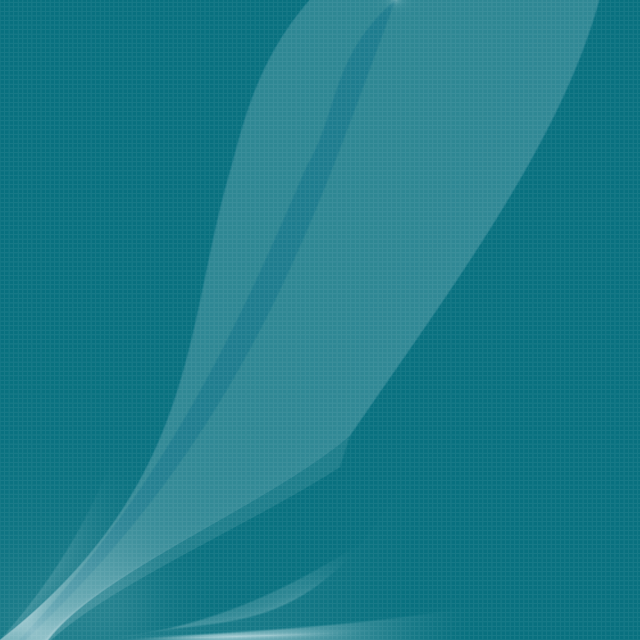
Reproduce this background procedurally as a three.js fragment shader.

```glsl
// Pale translucent plumes fan out of the lower left corner over a teal field.
// Each plume lies between two cubic edge curves; glows and wisps brighten the
// root, and a fine woven grid covers the whole canvas.
#define FIELD_COLOR vec3(0.030, 0.440, 0.498)
#define LIGHT_COLOR vec3(0.93, 0.97, 0.98)
#define STRIP_COLOR vec3(0.115, 0.485, 0.555)
#define GRID_CELLS 140.5
#define GRID_STRENGTH 0.065
#define PLUME_STRENGTH 0.165
#define EDGE_SOFTNESS 0.0025
#define ROOT vec2(0.05, 0.015)

varying vec2 vUv;

// Cubic through four values spaced evenly from lo to hi
float curve(float s, float lo, float hi, vec4 v) {
  float t = (s - lo) / (hi - lo);
  float a = 3.0 * t - 1.0;
  float b = 3.0 * t - 2.0;
  float c = t - 1.0;
  return dot(v, vec4(-0.5 * a * b * c, 4.5 * t * b * c,
                     -4.5 * t * a * c, 0.5 * t * a * b));
}

// Soft mask that is one where s exceeds the edge
float above(float s, float edge) {
  return smoothstep(-EDGE_SOFTNESS, EDGE_SOFTNESS, s - edge);
}

float between(float s, float lo, float hi) {
  return above(s, lo) * (1.0 - above(s, hi));
}

void addLight(inout vec3 color, float amount) {
  color = mix(color, LIGHT_COLOR, clamp(amount, 0.0, 1.0));
}

float wovenGrid(vec2 p) {
  vec2 thread = smoothstep(0.28, 0.46, abs(fract(p * GRID_CELLS) - 0.5));
  return max(thread.x, thread.y);
}

void main() {
  vec2 p = vUv;
  float x = p.x;
  float y = p.y;
  vec3 color = FIELD_COLOR;

  // Plume edges as x over height
  float outerLeft = y < 0.74
    ? curve(y, 0.0, 0.74, vec4(0.0, 0.217, 0.305, 0.362))
    : curve(y, 0.74, 1.0, vec4(0.362, 0.387, 0.424, 0.484));
  float stripLeft = y < 0.74
    ? curve(y, 0.0, 0.74, vec4(0.03, 0.226, 0.367, 0.479))
    : curve(y, 0.74, 1.0, vec4(0.479, 0.515, 0.548, 0.618));
  float bodyLeft = curve(y, 0.0, 1.0, vec4(0.04, 0.319, 0.491, 0.618));
  float bodyRight = y < 0.32
    ? curve(y, 0.0, 0.32, vec4(0.075, 0.206, 0.388, 0.547))
    : curve(y, 0.32, 1.0, vec4(0.547, 0.703, 0.842, 0.936));
  float foldRight = y < 0.27
    ? curve(y, 0.0, 0.27, vec4(0.08, 0.21, 0.374, 0.531))
    : 0.531 + 0.32 * (y - 0.27);

  // Dark strip, left band, wide body and the fold beneath it
  float rootDistance = length(p - ROOT);
  float rootGlow = exp(-rootDistance / 0.11);
  float band = between(x, outerLeft, stripLeft);
  float body = between(x, bodyLeft, bodyRight);
  float fan = between(x, outerLeft, bodyRight);
  float fold = between(x, bodyRight - 0.004, foldRight) * (1.0 - above(y, 0.32));
  color = mix(color, STRIP_COLOR, fan);
  addLight(color, 0.09 * fold);
  float plume = max(band, body);
  float rim = body * exp(-max(bodyRight - x, 0.0) / 0.05);
  color = mix(color, mix(FIELD_COLOR, LIGHT_COLOR, PLUME_STRENGTH), plume);
  addLight(color, 0.018 * rim);

  // Glow gathered at the root, strongest within the plumes
  addLight(color, rootGlow * (0.12 + 0.40 * fan + 0.12 * fold));
  float rays = exp(-abs(x - outerLeft) / 0.012) * band
             + exp(-abs(x - bodyRight) / 0.012) * body;
  addLight(color, 0.35 * rays * exp(-rootDistance / 0.07));
  float haze = exp(-dot((p - vec2(0.17, 0.06)) / vec2(0.08, 0.09),
                        (p - vec2(0.17, 0.06)) / vec2(0.08, 0.09)));
  addLight(color, 0.09 * haze);

  // Faint wisp rising left of the band
  float wispLeft = curve(y, 0.0, 0.297, vec4(0.0, 0.078, 0.137, 0.18));
  float wisp = between(x, wispLeft, max(outerLeft, wispLeft));
  wisp *= exp(-max(x - wispLeft, 0.0) / 0.035) * (1.0 - smoothstep(0.06, 0.30, y));
  addLight(color, 0.16 * wisp);

  // Curled leaf low on the right, brighter along its under edge
  float leafTop = curve(x, 0.18, 0.566, vec4(0.004, 0.030, 0.080, 0.153));
  float leafLow = curve(x, 0.18, 0.566, vec4(0.0, 0.022, 0.052, 0.153));
  float leafSpan = smoothstep(0.16, 0.28, x) * (1.0 - smoothstep(0.44, 0.57, x));
  float leaf = between(y, leafLow, leafTop) * leafSpan;
  float leafRim = exp(-max(y - leafLow, 0.0) / 0.012);
  addLight(color, leaf * (0.13 + 0.12 * leafRim));
  float veil = (1.0 - above(y, leafLow)) * smoothstep(0.15, 0.3, x);
  veil *= 1.0 - smoothstep(0.38, 0.66, x);
  addLight(color, 0.055 * veil);

  // Bright streak skimming the bottom
  float streakTop = curve(x, 0.18, 0.74, vec4(0.001, 0.012, 0.027, 0.052));
  float streak = (1.0 - above(y, streakTop)) * smoothstep(0.18, 0.36, x);
  streak *= 1.0 - smoothstep(0.44, 0.75, x);
  float streakCore = exp(-abs(y - 0.45 * streakTop) / 0.006);
  streakCore *= 1.0 - smoothstep(0.36, 0.60, x);
  addLight(color, streak * (0.24 + 0.45 * streakCore));

  // Small gleam where the strip closes at the top
  addLight(color, 0.3 * exp(-length((p - vec2(0.618, 1.0)) * vec2(1.0, 1.4)) / 0.008));

  addLight(color, GRID_STRENGTH * wovenGrid(p));
  gl_FragColor = vec4(color, 1.0);
}
```
